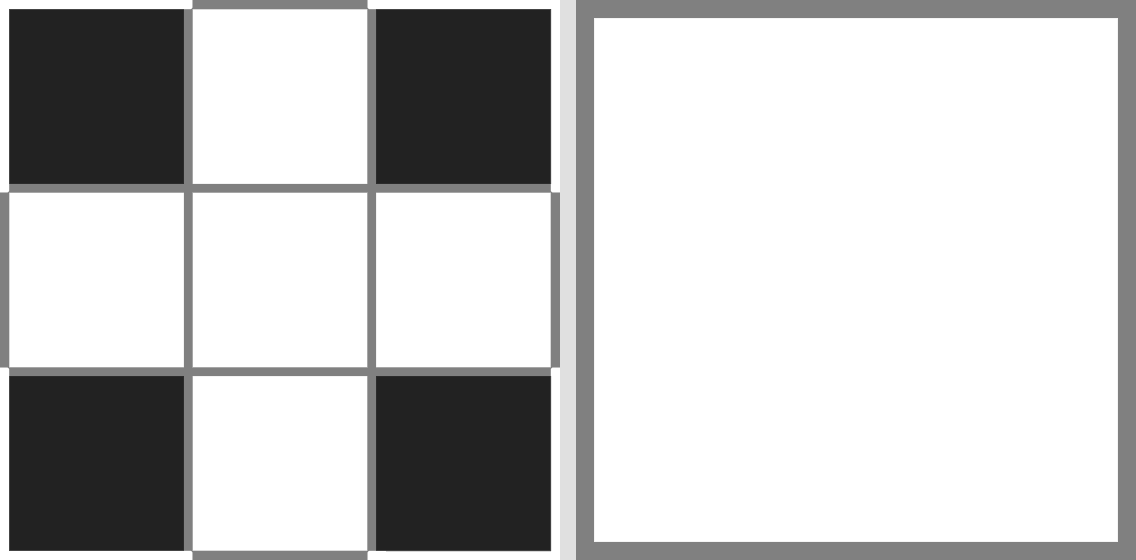
Left, the full canvas; right, a detail of the centre.
Reproduce this pattern procedurally as a three.js fragment shader.

```glsl
varying vec2 vUv;

const float PITCH = 0.3275;      // distance between tile centres
const float TILE_HALF = 0.1559;  // half the side of a tile
const float FRAME = 0.4836;      // half the side of the tiled area
const float FILLET = 0.004;      // rounding where margin meets grout

const vec3 WHITE = vec3(1.0);
const vec3 DARK = vec3(0.133);
const vec3 GROUT = vec3(0.5);

float boxDistance(vec2 p, vec2 halfSize) {
  vec2 d = abs(p) - halfSize;
  return length(max(d, 0.0)) + min(max(d.x, d.y), 0.0);
}

// Quadrant right of and above a corner, with that corner rounded
float roundedQuadrant(vec2 p, vec2 corner, float radius) {
  vec2 d = corner + radius - p;
  return length(max(d, 0.0)) + min(max(d.x, d.y), 0.0) - radius;
}

float coverage(float dist, float pixel) {
  return clamp(0.5 - dist / pixel, 0.0, 1.0);
}

void main() {
  vec2 p = vUv - 0.5;
  vec2 q = abs(p);
  float pixel = max(fwidth(vUv.x), 0.00001);

  // Grout with white margin around the four corners
  vec2 corner = vec2(TILE_HALF + 0.0004, FRAME);
  float margin = min(roundedQuadrant(q, corner, FILLET),
                     roundedQuadrant(q.yx, corner, FILLET));
  vec3 color = mix(GROUT, WHITE, coverage(margin, pixel));

  // Hairline lips on the right and lower right edges
  float sideLip = boxDistance(vec2(p.x - FRAME, q.y - PITCH),
                              vec2(0.0007, TILE_HALF));
  float lowerLip = boxDistance(p - vec2(0.337, -FRAME),
                               vec2(0.147, 0.0009));
  color = mix(color, GROUT, coverage(min(sideLip, lowerLip), pixel));

  // Three by three tiles, dark at the corners
  vec2 cell = clamp(floor(p / PITCH + 0.5), -1.0, 1.0);
  float tile = boxDistance(p - cell * PITCH, vec2(TILE_HALF));
  vec3 tileColor = mix(WHITE, DARK, abs(cell.x * cell.y));
  color = mix(color, tileColor, coverage(tile, pixel));

  gl_FragColor = vec4(color, 1.0);
}
```
